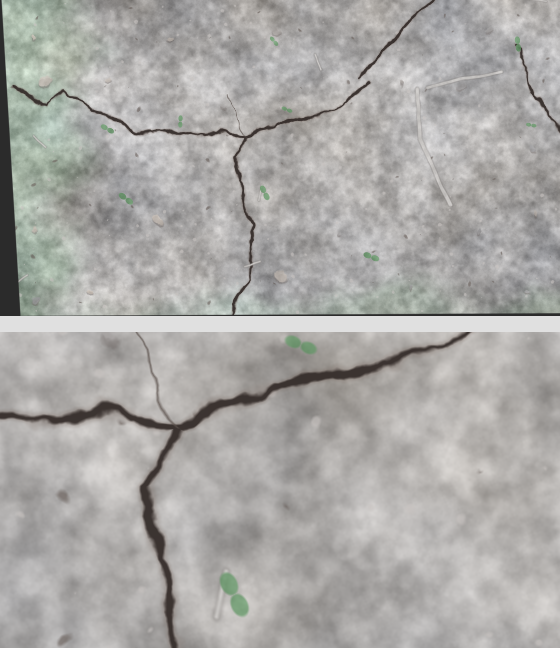
Top, the full canvas; bottom, a detail of the centre.
Give the GLSL for this texture, as a WebGL 2 fragment shader.

```glsl
#version 300 es
precision highp float;
// Dry, blotchy soil split by branching cracks, with twigs, pebbles and sprouts.
uniform vec2 u_resolution;
out vec4 fragColor;

float hash(vec2 p) {
    vec3 q = fract(vec3(p.xyx) * 0.1031);
    q += dot(q, q.yzx + 33.33);
    return fract((q.x + q.y) * q.z);
}

float noise(vec2 p) {
    vec2 i = floor(p), f = fract(p);
    f = f * f * (3.0 - 2.0 * f);
    return mix(mix(hash(i), hash(i + vec2(1, 0)), f.x),
               mix(hash(i + vec2(0, 1)), hash(i + vec2(1, 1)), f.x), f.y);
}

// Four octaves, centred on zero
float fbm(vec2 p) {
    float sum = 0.0, amp = 0.5;
    for (int i = 0; i < 4; i++) {
        sum += amp * (noise(p) - 0.5);
        p = mat2(1.6, 1.2, -1.2, 1.6) * p + 17.3;
        amp *= 0.5;
    }
    return sum / 0.9375;
}

vec2 wobble(vec2 p, float scale) {
    return vec2(fbm(p * scale + 40.0), fbm(p * scale + 90.0));
}

float segment(vec2 p, vec2 a, vec2 b) {
    vec2 d = b - a;
    return length(p - a - d * clamp(dot(p - a, d) / dot(d, d), 0.0, 1.0));
}

float bend(vec2 p, vec2 a, vec2 b, vec2 c) {
    return min(segment(p, a, b), segment(p, b, c));
}

float cover(float dist, float soft) {
    return 1.0 - smoothstep(-soft, soft, dist);
}

// Randomly turned local coordinates of one item per cell, plus a random value
vec3 scatter(vec2 p, float scale, float density, float seed) {
    vec2 q = p * scale, cell = floor(q) + seed;
    vec2 jitter = vec2(hash(cell + 3.1), hash(cell + 7.7)) - 0.5;
    float angle = 6.2832 * hash(cell + 12.9), c = cos(angle), s = sin(angle);
    vec2 local = mat2(c, s, -s, c) * (fract(q) - 0.5 - 0.5 * jitter) / scale;
    return hash(cell + 21.4) < density ? vec3(local, hash(cell + 31.6)) : vec3(9.0);
}

float crackDistance(vec2 p) {
    vec2 hub = vec2(0.78, 0.574);
    float d = bend(p, vec2(0.04, 0.725), vec2(0.15, 0.665), vec2(0.21, 0.71));
    d = min(d, bend(p, vec2(0.21, 0.71), vec2(0.43, 0.582), hub));
    d = min(d, bend(p, hub, vec2(1.05, 0.65), vec2(1.17, 0.74)));
    d = min(d, bend(p, vec2(1.13, 0.75), vec2(1.24, 0.88), vec2(1.38, 1.02)));
    d = min(d, bend(p, hub, vec2(0.74, 0.51), vec2(0.80, 0.25)));
    d = min(d, bend(p, vec2(0.80, 0.25), vec2(0.785, 0.11), vec2(0.72, -0.02)));
    return min(d, bend(p, vec2(1.64, 0.86), vec2(1.68, 0.71), vec2(1.80, 0.56)));
}

vec3 soilColor(vec2 p) {
    float tone = 0.65 + 0.27 * fbm(p * 3.0) + 0.33 * fbm(p * 13.0 + 5.0)
               + 0.27 * fbm(p * 48.0 + 9.0);
    vec3 color = tone + vec3(0.008, 0.0, -0.004);
    color += vec3(0.03, 0.004, -0.04) * fbm(p * 5.0 + 60.0);
    // Algae along the left side and in patches by the lower edge
    float algae = 1.0 - smoothstep(0.08, 0.36, p.x + 0.25 * fbm(p * 6.0));
    algae = max(algae, 0.6 * (1.0 - smoothstep(0.0, 0.14, p.y + 0.3 * fbm(p * 4.0))));
    return color + algae * vec3(-0.04, 0.03, -0.025);
}

void main() {
    vec2 p = gl_FragCoord.xy / u_resolution.y;
    float soft = max(0.0022, 0.8 / u_resolution.y);
    vec2 rough = wobble(p, 45.0);
    vec3 color = soilColor(p);

    // Pits and crumbs
    vec3 pit = scatter(p + 0.010 * rough, 13.0, 0.22, 50.0);
    color = mix(color, vec3(0.40, 0.36, 0.34),
                0.6 * cover(length(pit.xy * vec2(1.0, 1.7)) - 0.008 * pit.z, 0.004));
    vec3 crumb = scatter(p + 0.008 * rough, 22.0, 0.25, 80.0);
    color = mix(color, vec3(0.79, 0.77, 0.76), 0.6 * cover(length(crumb.xy) - 0.006 * crumb.z, soft));

    // Pebbles with a shadow below
    for (int i = 0; i < 2; i++) {
        vec2 shift = vec2(-0.003, i == 0 ? 0.006 : 0.0);
        vec3 stone = scatter(p + shift + 0.018 * rough, 5.0, 0.32, 110.0);
        float d = length(stone.xy * vec2(1.0, 1.35)) - mix(0.008, 0.023, stone.z * stone.z);
        vec3 tint = i == 0 ? vec3(0.45, 0.42, 0.41)
                           : mix(vec3(0.62, 0.62, 0.63), vec3(0.79, 0.75, 0.71), fract(stone.z * 7.0));
        color = mix(color, tint + 0.2 * rough.x, (i == 0 ? 0.45 : 0.75) * cover(d, soft * 1.4));
    }

    // Cracks: crumbled brown rim, then dark core of uneven width
    vec2 jagged = p + 0.035 * wobble(p, 17.0) + 0.008 * rough;
    float crack = crackDistance(jagged);
    float width = 0.0018 + 0.0045 * noise(p * 24.0);
    color = mix(color, vec3(0.47, 0.41, 0.38), 0.5 * cover(crack - width - 0.002, 0.005));
    color = mix(color, vec3(0.20, 0.17, 0.16), 0.92 * cover(crack - width, soft));
    float hairline = segment(jagged, vec2(0.78, 0.574), vec2(0.72, 0.70));
    color = mix(color, vec3(0.36, 0.32, 0.30), 0.75 * cover(hairline - 0.0015, soft));

    // Two long twigs and scattered straw
    vec2 bent = p + 0.014 * wobble(p, 9.0);
    float twig = bend(bent, vec2(1.317, 0.718), vec2(1.33, 0.56), vec2(1.424, 0.35)) - 0.0055;
    twig = min(twig, segment(bent, vec2(1.35, 0.722), vec2(1.586, 0.775)) - 0.004);
    vec3 straw = scatter(bent, 4.5, 0.22, 140.0);
    twig = min(twig, segment(straw.xy, vec2(-0.025, 0.0), vec2(0.025, 0.004)) - 0.0022);
    color = mix(color, vec3(0.45, 0.43, 0.42), 0.4 * cover(twig - 0.002, 0.004));
    color = mix(color, vec3(0.80, 0.79, 0.78) + 0.2 * rough.y, 0.9 * cover(twig, soft));

    // Paired leaves of small sprouts
    vec3 sprout = scatter(p, 4.0, 0.28, 170.0);
    float leaf = mix(0.007, 0.014, sprout.z);
    vec2 lobe = vec2(abs(sprout.x) - leaf, sprout.y) * vec2(1.0, 1.45);
    color = mix(color, vec3(0.42, 0.60, 0.43) + 0.25 * rough.x, 0.85 * cover(length(lobe) - leaf, soft));

    // Dark slanted margins at the left and bottom
    float margin = min(p.x - 0.005 - 0.06 * (1.0 - p.y), p.y - 0.005 * p.x);
    color = mix(color, vec3(0.17), cover(margin, soft));
    fragColor = vec4(clamp(color, 0.0, 1.0), 1.0);
}
```
